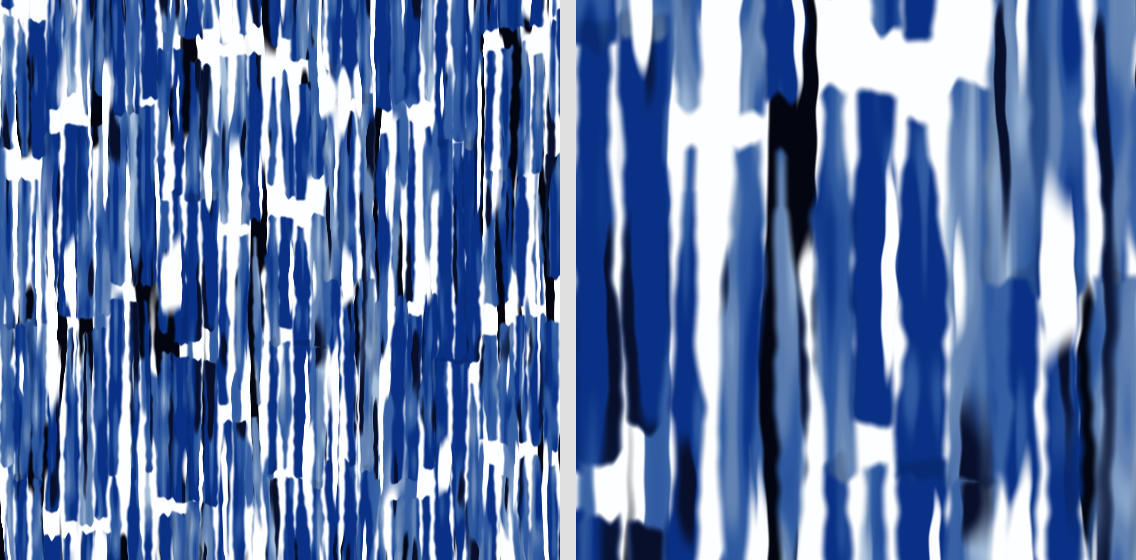
Left, the full canvas; right, a detail of the centre.
Write a Shadertoy shader that draws this pattern.

```glsl
// Staggered blocks of vertical blue ink strokes with white slits and dark seams.
#define COLUMNS 36.0        // strokes across the canvas
#define GROUP_SIZE 3.5      // strokes per block
#define SOFTNESS 0.0029     // half width of a stroke edge
#define ROUNDING 0.005      // corner radius of a stroke
#define ROW_MIN 0.22        // shortest block
#define ROW_MAX 0.40        // tallest block
#define ROW_GAP 0.013       // half height of a white break
#define BODY 0.415          // mean half width of a stroke, in columns
#define SLIT_LEVEL 0.78     // noise level above which white slits open
#define SEAM_LEVEL 0.76     // noise level above which dark seams show

const vec3 PAPER = vec3(0.99, 0.995, 1.0);
const vec3 NIGHT = vec3(0.03, 0.06, 0.17);
const vec3 DEEP  = vec3(0.035, 0.19, 0.52);
const vec3 MID   = vec3(0.18, 0.35, 0.63);
const vec3 LIGHT = vec3(0.38, 0.51, 0.70);
const vec3 PALE  = vec3(0.65, 0.75, 0.86);

float hash(vec2 p) {
    vec3 q = fract(vec3(p.xyx) * vec3(0.1031, 0.1030, 0.0973));
    q += dot(q, q.yzx + 33.33);
    return fract((q.x + q.y) * q.z);
}

float noise(vec2 p) {
    vec2 i = floor(p), f = fract(p);
    f = f * f * (3.0 - 2.0 * f);
    return mix(mix(hash(i), hash(i + vec2(1, 0)), f.x),
               mix(hash(i + vec2(0, 1)), hash(i + vec2(1, 1)), f.x), f.y);
}

// Signed distance to a box with rounded corners, from its per-axis distances.
float roundedBox(vec2 d) {
    d += ROUNDING;
    return length(max(d, 0.0)) + min(max(d.x, d.y), 0.0) - ROUNDING;
}

// Half gap at a block boundary: a white break or a small overlap.
float breakAt(float group, float row) {
    float h = hash(vec2(group + 71.0, row + 19.0));
    return h > 0.55 ? ROW_GAP * (0.3 + h * 0.7) : -0.006;
}

// Watery ink: a tone per stroke, with vertical streaks and soft pools.
vec3 inkColor(vec2 p, vec2 id) {
    float streak = noise(vec2(p.x * 130.0, p.y * 9.0) + id * 7.3);
    float pool = noise(vec2(p.x * 60.0, p.y * 22.0) + id * 3.1);
    float tone = 0.40 * hash(id + 5.7) + 0.36 * streak + 0.24 * pool;
    vec3 ink = mix(DEEP, MID, smoothstep(0.40, 0.56, tone));
    ink = mix(ink, LIGHT, smoothstep(0.56, 0.70, tone));
    return mix(ink, PALE, smoothstep(0.70, 0.86, tone));
}

void mainImage(out vec4 fragColor, in vec2 fragCoord) {
    vec2 p = fragCoord / iResolution.y;
    float soft = max(SOFTNESS, 1.0 / iResolution.y);

    // Slight lean and tremble shared by the fine lines
    vec2 q = p + vec2(0.007 * (noise(p * vec2(9.0, 11.0)) - 0.5)
                    + 0.003 * (noise(p * vec2(30.0, 55.0)) - 0.5), 0.0);

    // Paper, tinted by a thin wash in places, with narrow dark slivers
    float wash = noise(q * vec2(50.0, 7.0) + 13.0);
    float shade = noise(q * vec2(55.0, 5.0) + 40.0);
    vec3 color = mix(PAPER, mix(LIGHT, MID, wash), smoothstep(0.68, 0.78, wash));
    color = mix(color, NIGHT * 0.4, smoothstep(0.74, 0.80, shade));
    float covered = 0.0;

    for (float j = -1.0; j <= 1.0; j++) {
        float column = floor(p.x * COLUMNS) + j;
        float group = floor((column + 0.5) / GROUP_SIZE);
        float rowHeight = mix(ROW_MIN, ROW_MAX, hash(vec2(group, 3.0)));
        float rowPos = p.y / rowHeight + 9.0 * hash(vec2(group, 8.0));

        for (float k = -1.0; k <= 1.0; k++) {
            float row = floor(rowPos) + k;
            float t = rowPos - row;
            float y = t * rowHeight;
            vec2 id = vec2(column, row) + 50.0;

            // Ragged stroke ends, rough across the width too
            float rough = 0.012 * (noise(vec2(p.x * 130.0, row * 7.7)) - 0.5);
            float low = breakAt(group, row) + rough
                      + 0.012 * (hash(id + 0.3) - 0.5)
                      + 0.04 * pow(hash(id + 11.1), 6.0);
            float high = rowHeight - breakAt(group, row + 1.0) + rough
                       + 0.012 * (hash(id + 0.9) - 0.5)
                       - 0.04 * pow(hash(id + 17.4), 6.0);

            // Leaning body; each block is more open or more dense
            float s = clamp(t, 0.0, 1.0);
            float open = 0.20 * (hash(vec2(group + 31.0, row + 50.0)) - 0.5);
            float halfWidth = BODY + open
                + 0.36 * (mix(hash(id + 2.2), hash(id + 4.6), s) - 0.5)
                + 0.16 * (noise(vec2(p.y * 26.0, column * 5.7)) - 0.5)
                + 0.10 * (noise(vec2(p.y * 80.0, column * 9.1)) - 0.5);

            // Some strokes thin out toward the lower or the upper end
            float thinLow = 0.34 * pow(hash(id + 21.5), 3.0);
            float thinHigh = 0.34 * pow(hash(id + 27.2), 3.0);
            halfWidth -= thinLow * (1.0 - smoothstep(0.0, 0.10, y - low))
                       + thinHigh * (1.0 - smoothstep(0.0, 0.10, high - y));
            halfWidth = max(halfWidth, 0.10);
            float center = 0.5
                + 0.40 * (mix(hash(id + 6.8), hash(id + 8.4), s) - 0.5)
                + 0.20 * (noise(vec2(p.y * 15.0, column * 3.3 + 20.0)) - 0.5);
            float x = p.x - (column + center) / COLUMNS;

            float d = roundedBox(vec2(abs(x) - halfWidth / COLUMNS,
                                      max(low - y, y - high)));
            float mask = 1.0 - smoothstep(-soft, soft, d);

            // Ink darkens a little where it lies over an earlier stroke
            vec3 ink = inkColor(p, id) * (1.0 - 0.14 * covered);
            color = mix(color, ink, mask);
            covered = max(covered, mask);
        }
    }

    // Fine tapered lines on top: dark seams in the ink, then white slits
    float seam = noise(q * vec2(85.0, 8.0) + 77.0);
    float slit = noise(q * vec2(75.0, 6.0) + 161.0);
    color = mix(color, NIGHT, covered * smoothstep(SEAM_LEVEL, SEAM_LEVEL + 0.12, seam));
    color = mix(color, PAPER, smoothstep(SLIT_LEVEL, SLIT_LEVEL + 0.09, slit));
    fragColor = vec4(color, 1.0);
}
```
